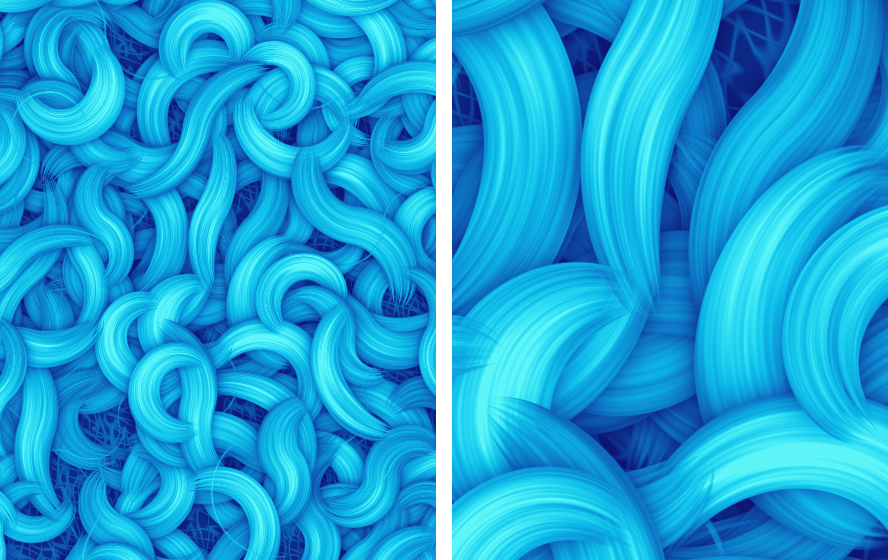
Left, the full canvas; right, a detail of the centre.
Give the GLSL for this texture, as a Shadertoy shader.

```glsl
vec3 hash3(vec2 c) {
    vec3 q = fract(c.xyx * vec3(0.1031, 0.1030, 0.0973));
    q += dot(q, q.yxz + 33.33);
    return fract((q.xxy + q.yzz) * q.zyx);
}

float corner(vec2 cell, vec2 f, vec2 o) {
    return dot(hash3(cell + o).xy * 2.0 - 1.0, f - o);
}

float gradientNoise(vec2 p) {
    vec2 i = floor(p), f = p - i;
    vec2 s = f * f * (3.0 - 2.0 * f);
    return mix(mix(corner(i, f, vec2(0, 0)), corner(i, f, vec2(1, 0)), s.x),
               mix(corner(i, f, vec2(0, 1)), corner(i, f, vec2(1, 1)), s.x), s.y);
}

// Fine stray hairs in the deep gaps
float strayHairs(vec2 p) {
    float a = abs(gradientNoise(p * vec2(75.0, 22.0)));
    float b = abs(gradientNoise(p.yx * vec2(70.0, 25.0) + p * 20.0 + 40.0));
    return 0.19 + 0.25 * smoothstep(0.12, 0.0, min(a, b));
}

// Tone of the hair inside a lock: u runs along it, v across it
float hairTone(float u, float v, float strands, float seed, float light) {
    float clumps = gradientNoise(vec2(v * 2.3 + seed, u * 0.9));
    float fine = gradientNoise(vec2(v * 15.0 + seed, u * 2.2 + 5.0));
    float gloss = exp(-pow((u - (light - 0.5) * 0.7) / 0.42, 2.0));
    return 0.72 + 0.14 * (light - 0.5) + 0.16 * gloss * (1.0 - 0.5 * v * v)
         + 0.21 * clumps + 0.21 * strands + 0.16 * fine
         - 0.16 * abs(v * v * v) - 0.14 * u * u * u * u;
}

// One curled lock, a C or an S made of arcs, seen through the locks above;
// gathers tone and reduces the light left for what lies below
void layLock(inout float tone, inout float through, vec2 q, vec2 id, float depth) {
    vec3 shape = hash3(id + 17.3), kind = hash3(id + 71.9);
    float angle = (shape.x - 0.5) * 2.9;
    float c = cos(angle), s = sin(angle);
    q = mat2(c, s, -s, c) * q;
    if (kind.x < 0.5) q.x = -q.x;
    float side = 1.0;
    if (kind.y < 0.55 && q.y < 0.0) { q = -q; side = -1.0; }

    float radius = mix(0.06, 0.15, shape.y * shape.y);
    float across = side * (length(q - vec2(radius, 0.0)) - radius);
    if (abs(across) > 0.07) return;
    float span = min(mix(0.15, 0.215, shape.z) / radius, 2.3);
    float u = side * atan(q.y, radius - q.x) / span;
    if (abs(u) >= 1.0) return;

    bool wisp = kind.z < 0.16;
    float thick = wisp ? 0.0022 : mix(0.019, 0.036, kind.z);
    float taper = 1.0 - u * u;
    float seed = shape.x * 90.0 + kind.x * 50.0;
    float wobble = sin(u * 4.0 + seed + sign(across));
    float width = thick * pow(taper, 0.45) * (1.0 + 0.1 * wobble);
    float edge = abs(across) - width;
    float px = 1.0 / iResolution.y;
    float cover = smoothstep(px, -px, edge);

    // Tips dissolve strand by strand into the hair below
    if (cover > 0.0) {
        float v = clamp(across / max(width, 0.0005), -1.0, 1.0);
        float bent = v + 0.12 * sin(u * 3.0 + seed);
        float strands = gradientNoise(vec2(bent * 6.0 + seed, u * 1.2 + 9.0));
        cover *= smoothstep(0.05, 0.4, taper + 0.45 * strands);
        if (wisp) cover *= 0.6;
        float hair = hairTone(u, bent, strands, seed, kind.y);
        tone += through * cover * hair * mix(0.82, 1.03, depth);
    }

    // Soft shadow on the hair underneath
    float shadow = exp(-max(edge, 0.0) / 0.009) * smoothstep(0.1, 0.65, taper);
    through *= (1.0 - cover) * (1.0 - 0.42 * shadow * smoothstep(0.0, 0.025, thick));
}

vec3 hairColour(float tone) {
    float green = clamp(tone, 0.08, 0.96);
    float glow = max(green - 0.68, 0.0);
    return vec3(0.05 + 4.0 * glow * glow, green,
                0.36 + 1.1 * green - 0.48 * green * green);
}

void mainImage(out vec4 fragColor, in vec2 fragCoord) {
    vec2 p = fragCoord / iResolution.y;
    float tone = 0.0, through = 1.0;

    // Stacked layers of scattered locks, topmost first, until nothing shows
    for (int layer = 7; layer >= 0; layer--) {
        if (through < 0.02) break;
        float n = float(layer);
        vec2 g = p / 0.19 + n * vec2(7.37, 3.61) + 5.0;
        vec2 home = floor(g);
        for (int k = 0; k < 9; k++) {
            vec2 cell = home + vec2(k % 3 - 1, k / 3 - 1);
            vec2 id = cell + n * vec2(37.0, 59.0);
            vec2 q = (g - cell - hash3(id).xy) * 0.19;
            if (through > 0.02 && dot(q, q) < 0.05)
                layLock(tone, through, q, id, n / 7.0);
        }
    }
    if (through > 0.02) tone += through * strayHairs(p);
    fragColor = vec4(hairColour(tone), 1.0);
}
```
